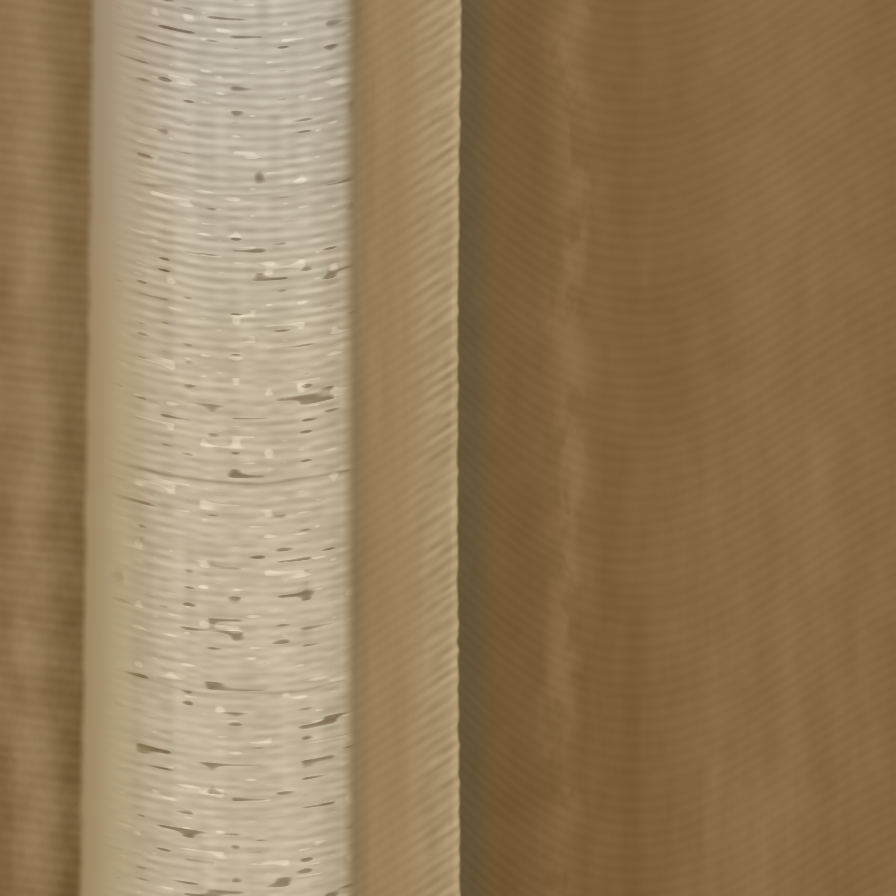
Reproduce this texture procedurally as a WebGL 1 fragment shader.

```glsl
precision highp float;

uniform vec2 u_resolution;

float hash(vec2 p) {
  return fract(sin(dot(p, vec2(127.1, 311.7))) * 43758.545);
}

float noise(vec2 p) {
  vec2 cell = floor(p);
  vec2 f = fract(p);
  f = f * f * (3.0 - 2.0 * f);
  float low = mix(hash(cell), hash(cell + vec2(1.0, 0.0)), f.x);
  float high = mix(hash(cell + vec2(0.0, 1.0)), hash(cell + vec2(1.0)), f.x);
  return mix(low, high, f.y);
}

float fbm(vec2 p) {
  float sum = 0.0;
  float amp = 0.5;
  for (int i = 0; i < 4; i++) {
    sum += amp * noise(p);
    p = p * 2.03 + vec2(17.3, 9.1);
    amp *= 0.5;
  }
  return sum / 0.9375;
}

vec3 blend(vec3 from, vec3 to, float a, float b, float x) {
  return mix(from, to, smoothstep(a, b, x));
}

float band(float x, float center, float width) {
  float d = (x - center) / width;
  return exp(-d * d);
}

// Wavering horizontal yarns, signed around zero
float weave(vec2 p, float count) {
  float wobble = noise(p * vec2(12.0, 30.0)) * 2.6;
  float yarn = sin(6.28318 * p.y * count + wobble);
  return yarn * (0.35 + 0.65 * noise(p * vec2(28.0, 75.0)));
}

// Short scattered dashes lying along the yarns
float slubs(vec2 p, vec2 scale, float cutoff) {
  return smoothstep(cutoff, cutoff + 0.14, noise(p * scale));
}

vec3 leftFold(vec2 p) {
  vec3 c = blend(vec3(0.53, 0.43, 0.29), vec3(0.57, 0.47, 0.33), 0.0, 0.035, p.x);
  c = blend(c, vec3(0.48, 0.385, 0.25), 0.035, 0.085, p.x);
  float mottling = fbm(p * vec2(38.0, 22.0)) - 0.5;
  c += mottling * mix(0.15, 0.05, p.y);
  c += 0.014 * weave(p + vec2(0.0, 0.12 * p.x), 75.0);
  return c + 0.025 * (p.y - 0.5);
}

vec3 brightFold(vec2 p, float leftEdge) {
  float across = (p.x - leftEdge) / (0.39 - leftEdge);
  vec3 c = blend(vec3(0.62, 0.53, 0.39), vec3(0.69, 0.62, 0.49), 0.0, 0.16, across);
  c = blend(c, vec3(0.755, 0.705, 0.605), 0.12, 0.43, across);
  c = blend(c, vec3(0.70, 0.64, 0.53), 0.84, 1.0, across);
  c += vec3(-0.01, 0.0, 0.035) * smoothstep(0.55, 1.0, p.y);

  // Yarns sag around the rounded fold
  float sag = 0.035 * (1.0 - pow(abs(across * 1.7 - 1.05), 2.0));
  vec2 cloth = vec2(p.x, p.y + sag);
  float body = smoothstep(0.06, 0.3, across);
  float relief = mix(0.025, 0.052, smoothstep(0.15, 0.95, p.y));
  c += body * relief * weave(cloth, 88.0);
  c += body * 0.07 * (noise(cloth * vec2(65.0, 230.0)) - 0.5);
  c += body * 0.035 * (noise(p * vec2(85.0, 6.0)) - 0.5);
  c -= body * vec3(0.20, 0.21, 0.21) * slubs(cloth, vec2(38.0, 155.0), 0.82);
  c += body * 0.10 * slubs(cloth + 3.7, vec2(55.0, 170.0), 0.80);

  // A few long creases
  float crease = band(cloth.y, 0.492 + 0.006 * noise(p * 24.0), 0.002);
  crease += 0.6 * band(cloth.y, 0.258 + 0.012 * noise(p * 18.0), 0.002);
  crease += 0.6 * band(cloth.y, 0.81 + 0.012 * noise(p * 20.0), 0.002);
  return c - 0.10 * body * crease;
}

vec3 middleFold(vec2 p) {
  vec3 c = blend(vec3(0.53, 0.45, 0.315), vec3(0.60, 0.50, 0.35), 0.39, 0.425, p.x);
  c = blend(c, vec3(0.65, 0.565, 0.425), 0.43, 0.50, p.x);
  c += 0.05 * (fbm(p * vec2(65.0, 9.0)) - 0.5);
  vec2 slanted = vec2(p.x, p.y - 0.65 * p.x);
  float nearEdge = smoothstep(0.44, 0.50, p.x);
  c += (0.008 + 0.025 * nearEdge) * weave(slanted, 72.0);
  return c + 0.07 * nearEdge * (noise(slanted * vec2(60.0, 160.0)) - 0.5);
}

vec3 shadedCloth(vec2 p) {
  vec3 c = blend(vec3(0.40, 0.335, 0.225), vec3(0.465, 0.36, 0.225), 0.515, 0.565, p.x);
  c = blend(c, vec3(0.495, 0.38, 0.237), 0.56, 0.67, p.x);
  c = blend(c, vec3(0.535, 0.418, 0.275), 0.70, 0.86, p.x);
  c = blend(c, vec3(0.51, 0.395, 0.25), 0.92, 1.0, p.x);
  c -= 0.025 * smoothstep(0.65, 0.0, p.y) * band(p.x, 0.60, 0.10);

  // Worn vertical streak with a ragged outline
  float drift = 0.628 + 0.012 * p.y + 0.018 * (noise(p * vec2(5.0, 17.0)) - 0.5);
  float patches = smoothstep(0.32, 0.62, fbm(p * vec2(42.0, 24.0)));
  c += vec3(0.062, 0.056, 0.052) * band(p.x, drift, 0.022) * (0.3 + 0.7 * patches);

  // Long faded stains, stronger toward the hem
  float stains = fbm(p * vec2(34.0, 5.0)) - 0.5;
  c += stains * mix(0.085, 0.025, p.y) * smoothstep(0.52, 0.65, p.x);
  c += 0.028 * (fbm(p * vec2(45.0, 30.0)) - 0.5);
  vec2 slanted = vec2(p.x, p.y + 0.20 * p.x - 0.12 * sin(p.x * 7.0));
  return c + 0.008 * weave(slanted, 72.0);
}

void main() {
  vec2 p = gl_FragCoord.xy / u_resolution;
  float leftEdge = 0.088 + 0.014 * p.y + 0.002 * (noise(vec2(2.0, p.y * 50.0)) - 0.5);
  float bend = p.y - 0.45;
  float rightEdge = 0.511 + 0.014 * bend * bend;
  rightEdge += 0.002 * (noise(vec2(7.0, p.y * 95.0)) - 0.5);

  // Folds layered from left to right
  vec3 color = leftFold(p);
  color = mix(color, brightFold(p, leftEdge), smoothstep(-0.004, 0.007, p.x - leftEdge));
  color = mix(color, middleFold(p), smoothstep(0.379, 0.399, p.x));
  color += 0.045 * band(p.x, rightEdge - 0.004, 0.004);
  color = mix(color, shadedCloth(p), smoothstep(-0.002, 0.002, p.x - rightEdge));

  gl_FragColor = vec4(clamp(color, 0.0, 1.0), 1.0);
}
```
